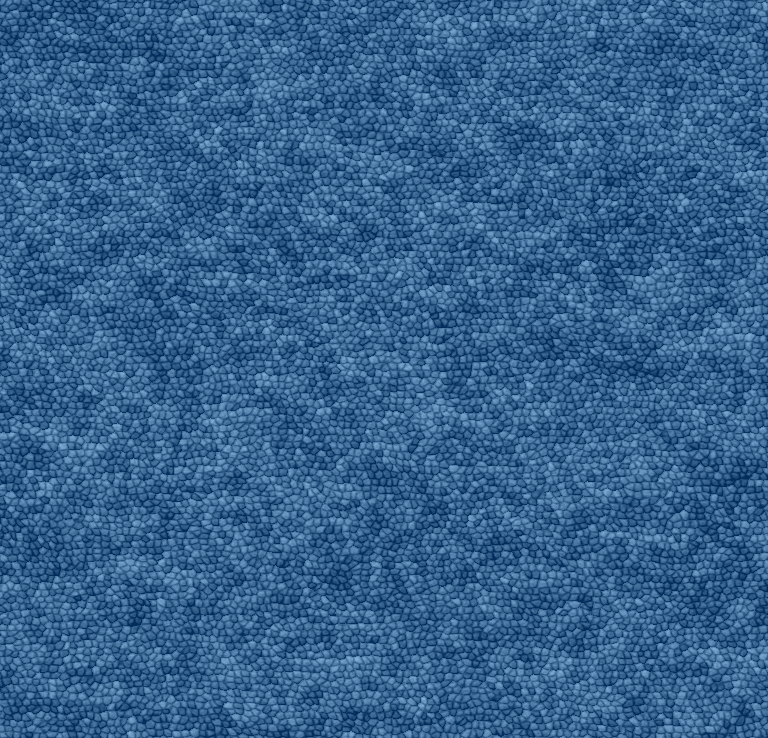
A WebGL 2 fragment shader for this texture:

```glsl
#version 300 es
precision highp float;
// Draws a dense blue loop-pile carpet: small rounded tufts in loose rows with dark gaps.

uniform vec2 u_resolution;
out vec4 outColor;

const vec3 DEEP_BLUE = vec3(0.06, 0.23, 0.41);
const vec3 PALE_BLUE = vec3(0.43, 0.61, 0.77);
const vec2 TUFTS_PER_HEIGHT = vec2(100.0, 108.0);

float hash(vec2 p, float seed) {
    vec3 q = fract(vec3(p.xyx) * vec3(0.1031, 0.1030, 0.0973) + seed * 0.137);
    q += dot(q, q.yzx + 33.33);
    return fract((q.x + q.y) * q.z);
}

// Smooth value noise for patches of yarn tone and fine fibres.
float valueNoise(vec2 p, float seed) {
    vec2 cell = floor(p);
    vec2 f = fract(p);
    f = f * f * (3.0 - 2.0 * f);
    float low = mix(hash(cell, seed), hash(cell + vec2(1, 0), seed), f.x);
    float high = mix(hash(cell + vec2(0, 1), seed), hash(cell + vec2(1, 1), seed), f.x);
    return mix(low, high, f.y);
}

// Layered sines bend the rows a little.
vec2 bendRows(vec2 p) {
    vec2 slow = sin(p.yx * vec2(0.19, 0.15) + 1.7 * sin(p * 0.11));
    vec2 quick = sin(p.yx * vec2(0.61, 0.53) + p * 0.37);
    return p + 0.35 * slow + 0.12 * quick;
}

// Centre of a tuft: alternate rows are staggered, then jittered.
vec2 tuftCentre(vec2 cell, float jitter) {
    float stagger = 0.4 * (mod(cell.y, 2.0) - 0.5);
    vec2 offset = vec2(hash(cell, 1.0), hash(cell, 2.0)) - 0.5;
    return cell + 0.5 + vec2(stagger, 0.0) + jitter * offset;
}

// Offset from a tuft centre in the frame of its tilted oval.
vec2 ovalFrame(vec2 offset, float tilt, vec2 stretch) {
    float c = cos(tilt);
    float s = sin(tilt);
    return mat2(c, -s, s, c) * offset * stretch;
}

// Cellular search: returns gap width in x, offset in yz; writes the tuft cell.
vec3 nearestTuft(vec2 p, float jitter, out vec2 tuft) {
    vec2 home = floor(p);
    float first = 9.0;
    float second = 9.0;
    vec2 nearest = vec2(0.0);
    tuft = home;
    for (int y = -1; y <= 1; y++) {
        for (int x = -1; x <= 1; x++) {
            vec2 cell = home + vec2(x, y);
            vec2 offset = p - tuftCentre(cell, jitter);
            float tilt = 1.8 * (hash(cell, 3.0) - 0.6);
            float d = length(ovalFrame(offset, tilt, vec2(0.86, 1.14)));
            if (d < first) {
                second = first;
                first = d;
                nearest = offset;
                tuft = cell;
            } else {
                second = min(second, d);
            }
        }
    }
    return vec3(second - first, nearest);
}

// Tone of the pile, from 0 (deep blue) to 1 (pale blue).
float pileTone(vec2 p) {
    vec2 tuft;
    vec3 hit = nearestTuft(p, 0.62, tuft);
    float body = smoothstep(0.0, 0.5, hit.x);
    float relief = dot(hit.yz, vec2(-0.12, 0.32));
    float yarn = hash(tuft, 4.0) - 0.5;
    float patches = valueNoise(tuft * vec2(0.28, 0.45), 5.0) - 0.5;
    float clouds = valueNoise(tuft * vec2(0.06, 0.11), 6.0) - 0.5;
    float fibres = valueNoise(p * vec2(3.6, 4.2), 7.0) - 0.5;
    return 0.14 + 0.48 * body + relief + 0.48 * yarn
        + 0.34 * patches + 0.16 * clouds + 0.3 * fibres;
}

void main() {
    vec2 uv = gl_FragCoord.xy / u_resolution.y;
    vec2 p = bendRows(uv * TUFTS_PER_HEIGHT);
    float tone = clamp(pileTone(p), -0.15, 1.2);
    outColor = vec4(mix(DEEP_BLUE, PALE_BLUE, tone), 1.0);
}
```
